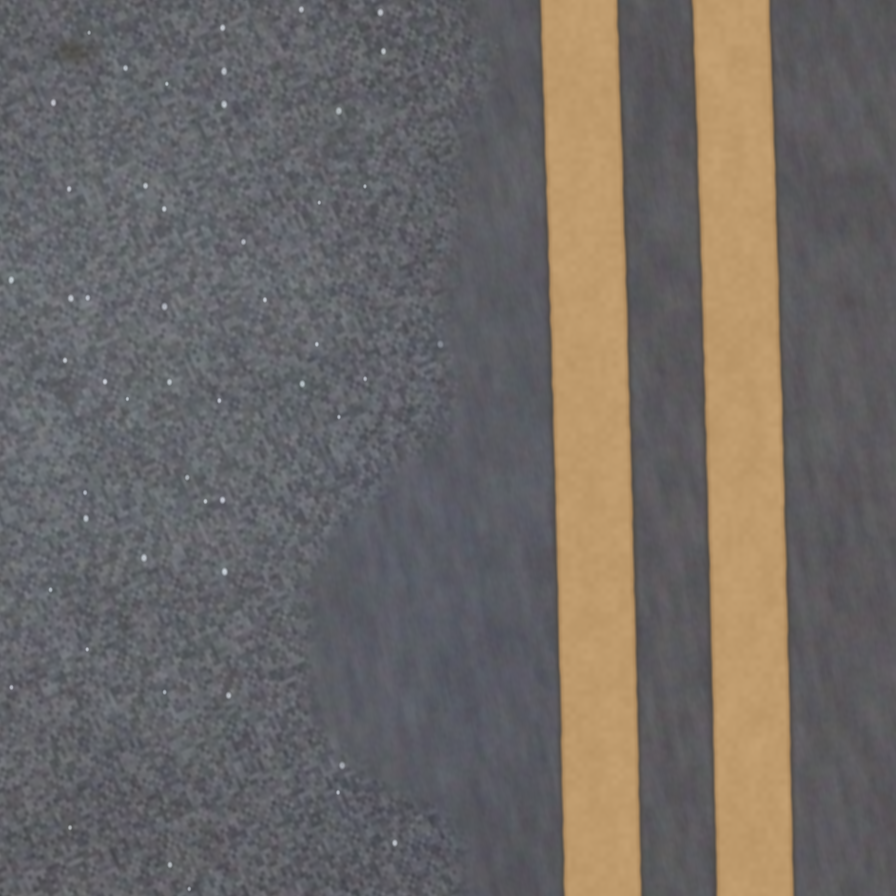
Give the GLSL for this texture, as a three.js fragment shader.

```glsl
// Asphalt road surface, half gritty and half smooth, with two tan painted lines.
#define LINE_WIDTH 0.0855
#define LINE_SPACING 0.170
#define LINE_SOFTNESS 0.0022
#define GRAIN_SCALE 210.0
#define GRAIN_STRENGTH 0.17
#define STREAK_STRENGTH 0.045
#define SPECK_CELLS 46.0
#define SPECK_SHARE 0.06
#define PAINT vec3(0.745, 0.605, 0.425)
#define ASPHALT_DARK vec3(0.345, 0.345, 0.365)
#define ASPHALT_LIGHT vec3(0.405, 0.417, 0.437)

varying vec2 vUv;

float hash(vec2 p) {
  vec3 q = fract(vec3(p.xyx) * 0.1031);
  q += dot(q, q.yzx + 33.33);
  return fract((q.x + q.y) * q.z);
}

float noise(vec2 p) {
  vec2 cell = floor(p);
  vec2 f = fract(p);
  f = f * f * (3.0 - 2.0 * f);
  float low = mix(hash(cell), hash(cell + vec2(1.0, 0.0)), f.x);
  float high = mix(hash(cell + vec2(0.0, 1.0)), hash(cell + vec2(1.0, 1.0)), f.x);
  return mix(low, high, f.y);
}

float fbm(vec2 p) {
  float sum = 0.0;
  float amp = 0.5;
  for (int i = 0; i < 4; i++) {
    sum += amp * noise(p);
    p = mat2(1.6, 1.2, -1.2, 1.6) * p + 7.3;
    amp *= 0.5;
  }
  return sum / 0.9375;
}

// Coverage of the gritty side, whose border bulges left in the lower half
float grittyMask(vec2 p) {
  float bulge = (1.0 - smoothstep(0.34, 0.57, p.y)) * smoothstep(0.05, 0.21, p.y);
  float border = 0.505 + 0.025 * smoothstep(0.7, 1.0, p.y) - 0.16 * bulge;
  border += 0.05 * (fbm(p * 16.0) - 0.5);
  return 1.0 - smoothstep(-0.025, 0.025, p.x - border);
}

// Sparse bright stones, one candidate per grid cell
float specks(vec2 p) {
  vec2 grid = p * SPECK_CELLS;
  vec2 cell = floor(grid);
  vec2 center = 0.25 + 0.5 * vec2(hash(cell + 17.0), hash(cell + 41.0));
  float radius = mix(0.07, 0.17, hash(cell + 73.0));
  float present = step(1.0 - SPECK_SHARE, hash(cell + 5.0));
  vec2 d = (fract(grid) - center) * vec2(1.0, 0.8);
  return present * (1.0 - smoothstep(radius * 0.3, radius + 0.05, length(d)));
}

// Signed distance to the nearer painted line, negative inside
float lineDistance(vec2 p) {
  float left = 0.630 - 0.027 * p.y + 0.008 * p.y * (1.0 - p.y);
  float x = p.x - left - 0.5 * LINE_WIDTH;
  return min(abs(x), abs(x - LINE_SPACING)) - 0.5 * LINE_WIDTH;
}

void main() {
  vec2 p = vUv;
  float gritty = grittyMask(p);

  // Broad light falling on the left side
  vec2 glow = (p - vec2(0.13, 0.60)) / vec2(0.40, 0.50);
  float light = exp(-dot(glow, glow)) * mix(0.35, 1.0, gritty);
  vec3 color = mix(ASPHALT_DARK, ASPHALT_LIGHT, light);
  color += 0.035 * (fbm(p * 9.0) - 0.5);

  // Cool tint on the smooth patch, warm between and beyond the lines
  vec2 patchAt = (p - vec2(0.49, 0.30)) / vec2(0.13, 0.28);
  color += vec3(-0.008, 0.0, 0.016) * exp(-dot(patchAt, patchAt));
  color += vec3(0.006, 0.0, -0.006) * smoothstep(0.62, 0.72, p.x);

  // Fine slanted grit, fading into soft steep streaks
  vec2 slant = vec2(p.x + 0.45 * p.y, p.y - 0.45 * p.x);
  float grit = noise(slant * GRAIN_SCALE * vec2(1.0, 0.85)) - 0.5;
  grit += 0.5 * (noise(slant * GRAIN_SCALE * 0.55 + 31.0) - 0.5);
  color += GRAIN_STRENGTH * grit * mix(0.10, 0.75, gritty);
  vec2 steep = vec2(p.x + 0.18 * p.y, p.y);
  float streak = fbm(steep * vec2(85.0, 24.0)) - 0.5;
  color += STREAK_STRENGTH * streak * mix(1.7, 0.5, gritty);

  // Faint colour mottling
  vec3 tint = vec3(noise(p * 65.0), noise(p * 65.0 + 19.0), noise(p * 65.0 + 57.0));
  color += 0.022 * (tint - 0.5);

  // Bright stones and one brown stain
  color += vec3(0.34, 0.35, 0.36) * specks(p) * gritty;
  vec2 stainAt = (p - vec2(0.085, 0.943)) / vec2(0.024, 0.014);
  float stain = exp(-dot(stainAt, stainAt)) * (0.5 + noise(p * 80.0));
  color = mix(color, vec3(0.27, 0.26, 0.23), 0.6 * clamp(stain, 0.0, 1.0));

  // Painted lines with a thin dark brown rim
  float d = lineDistance(p) + 0.0012 * (noise(p * 70.0) - 0.5);
  float rim = exp(-pow(max(d, 0.0) / 0.004, 2.0));
  color = mix(color, vec3(0.29, 0.26, 0.22), 0.6 * rim);
  vec3 paint = PAINT + 0.045 * (fbm(p * vec2(50.0, 30.0)) - 0.5);
  paint += 0.025 * (noise(p * 150.0) - 0.5);
  paint -= vec3(0.07, 0.07, 0.06) * smoothstep(-0.006, 0.0, d);
  color = mix(paint, color, smoothstep(-LINE_SOFTNESS, LINE_SOFTNESS, d));

  gl_FragColor = vec4(clamp(color, 0.0, 1.0), 1.0);
}
```
